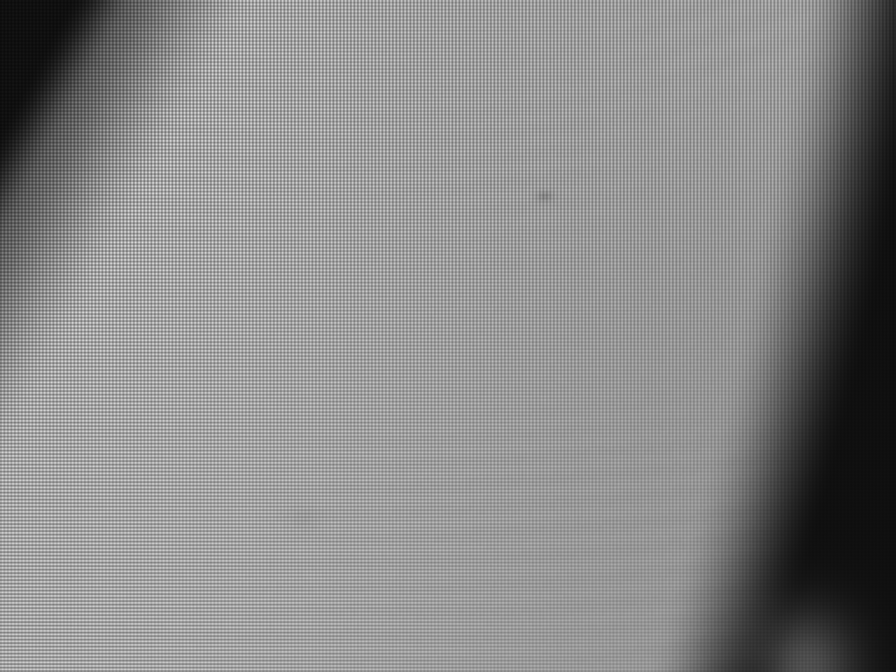
This texture is drawn by a WebGL 1 fragment shader. Its source:

```glsl
precision highp float;
// Fine square mesh of soft dark threads over a grey glow, with blurred shadows at the sides.
uniform vec2 u_resolution;

const float TAU = 6.2831853;
const vec2 REPEATS = vec2(256.0, 192.0);   // mesh cells across and down
const vec2 THREAD_PHASE = vec2(0.25);      // thread centre within the cell
const float MESH_CONTRAST = 0.265;
const float FILTER_WIDTH = 1.5;            // smoothing footprint in pixels
const float GLOW_LEFT = 0.645;
const float GLOW_RIGHT = 0.575;
const float SHADOW_GREY = 0.06;
const float CELL_GRAIN = 0.015;
const float RIPPLE = 0.008;
const vec2 SMUDGE_POS = vec2(0.608, 0.708);
const vec2 FAINT_SMUDGE_POS = vec2(0.34, 0.228);
const vec2 REFLECTION_POS = vec2(0.90, 0.005);

float hash(vec2 p) {
  p = fract(p * vec2(0.1031, 0.1137));
  p += dot(p, p.yx + 33.33);
  return fract((p.x + p.y) * p.x * 17.0);
}

float noise(vec2 p) {
  vec2 i = floor(p);
  vec2 f = fract(p);
  f = f * f * (3.0 - 2.0 * f);
  float low = mix(hash(i), hash(i + vec2(1.0, 0.0)), f.x);
  float high = mix(hash(i + vec2(0.0, 1.0)), hash(i + vec2(1.0, 1.0)), f.x);
  return mix(low, high, f.y);
}

float blob(vec2 uv, vec2 centre, vec2 radius) {
  vec2 d = (uv - centre) / radius;
  return exp(-dot(d, d));
}

// Soft thread wave on each axis, averaged over the filter footprint; its mean is zero.
vec2 threadWave(vec2 cell, vec2 footprint) {
  vec2 halfAngle = 0.5 * TAU * min(footprint, 1.0);
  return cos(TAU * (cell - THREAD_PHASE)) * sin(halfAngle) / halfAngle;
}

// Light left by the slanted shadow in the upper left corner.
float cornerLight(vec2 uv) {
  float s = uv.x * 8.3 + (1.0 - uv.y) * 3.4;
  return 0.4 * smoothstep(0.65, 1.25, s) + 0.6 * smoothstep(0.8, 2.4, s);
}

// Light left by the curved shadow along the right side.
float sideLight(vec2 uv) {
  float t = 1.0 - uv.y;
  float edge = 0.976 - 0.108 * t - 0.065 * t * t;
  return 1.0 - smoothstep(-0.085, 0.065, uv.x - edge);
}

void main() {
  vec2 uv = gl_FragCoord.xy / u_resolution;
  vec2 cell = uv * REPEATS;

  // Broad light and shadow
  float glow = mix(GLOW_LEFT, GLOW_RIGHT, smoothstep(0.1, 0.95, uv.x));
  glow += 0.03 * smoothstep(0.5, 1.0, uv.y) * smoothstep(0.4, 0.9, uv.x);
  float light = cornerLight(uv) * sideLight(uv);
  float tone = mix(SHADOW_GREY, glow, light);
  tone += 0.25 * blob(uv, REFLECTION_POS, vec2(0.055, 0.085));

  // Faint curved ripples and smudges
  float arc = length((uv - vec2(0.4, 1.5)) * vec2(1.0, 1.3));
  float drift = noise(uv * vec2(5.0, 4.0));
  tone *= 1.0 + RIPPLE * sin(arc * 130.0 + drift * 6.0) * smoothstep(0.3, 0.8, drift);
  tone *= 1.0 - 0.15 * blob(uv, SMUDGE_POS, vec2(0.009, 0.008));
  tone *= 1.0 - 0.04 * blob(uv, FAINT_SMUDGE_POS, vec2(0.02, 0.02));

  // Upright threads fade downward, level threads fade to the right
  float upright = mix(0.3, 1.0, smoothstep(-0.05, 0.9, uv.y));
  upright *= mix(1.0, 0.75, uv.x);
  float level = mix(1.0, 0.2, smoothstep(0.0, 0.95, uv.x));
  level *= mix(1.0, 0.75, uv.y);

  // A wave about the mean keeps the overall grey of the glow
  vec2 thread = threadWave(cell, FILTER_WIDTH * REPEATS / u_resolution);
  vec2 weave = 1.0 - MESH_CONTRAST * vec2(upright, level) * thread;
  tone *= weave.x * weave.y;

  // Small differences between cells, and rare bright specks
  float grain = hash(floor(cell));
  tone *= 1.0 + CELL_GRAIN * (grain - 0.5);
  tone += 0.1 * light * step(0.9999, hash(floor(cell) + 71.0));

  gl_FragColor = vec4(vec3(clamp(tone, 0.0, 1.0)), 1.0);
}
```
